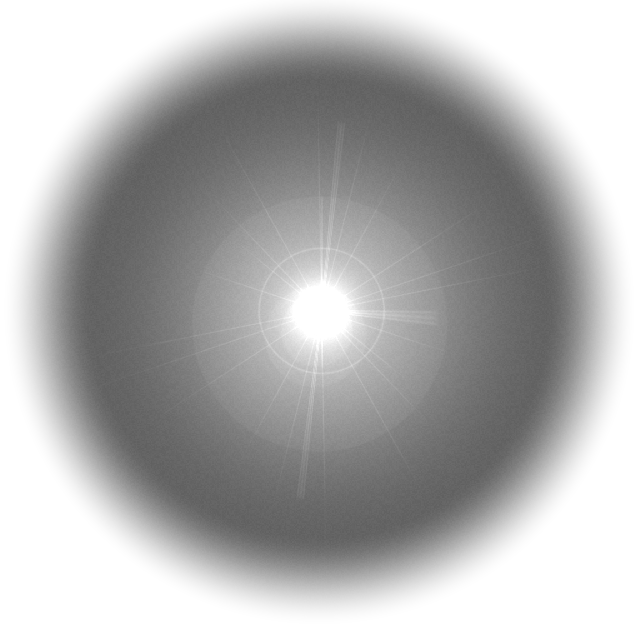
A Shadertoy shader for this background:

```glsl
// Draws a soft grey lens flare: a dark vignetted disc with a white core, ghost discs, a halo and rays.

#define FLARE_CENTER vec2(0.5026, 0.5143)
#define DISC_CENTER vec2(0.499, 0.517)
#define DISC_FADE vec2(0.353, 0.497)
#define DARK_GREY 0.385
#define MID_GREY 0.62
#define HALO_RADIUS 0.0977
#define RAY_STRENGTH 0.045
#define STREAK_STRENGTH 0.085
#define GRAIN_STRENGTH 0.028
#define GRAIN_CELLS 512.0

// Angle in degrees and reach of each fine ray, drawn on both sides of the core
const vec2 RAYS[10] = vec2[10](
    vec2(11.2, 0.42), vec2(18.7, 0.43), vec2(33.0, 0.36), vec2(61.6, 0.31), vec2(76.0, 0.38),
    vec2(91.0, 0.42), vec2(119.0, 0.39), vec2(133.7, 0.30), vec2(141.0, 0.20), vec2(161.8, 0.25));

// Angle in degrees, reach and spread of each one-sided streak
const vec3 STREAKS[5] = vec3[5](
    vec3(84.0, 0.301, 0.018), vec3(263.5, 0.300, 0.018), vec3(-3.6, 0.185, 0.062),
    vec3(90.0, 0.182, 0.002), vec3(270.0, 0.094, 0.002));

float hash(vec2 p) {
    return fract(sin(dot(p, vec2(12.9898, 78.233))) * 43758.5453);
}

// Distance along and across a direction
vec2 alongAcross(vec2 p, float degrees) {
    float a = radians(degrees);
    vec2 dir = vec2(cos(a), sin(a));
    return vec2(dot(p, dir), dot(p, vec2(-dir.y, dir.x)));
}

float disc(vec2 p, vec2 center, float radius, float soft) {
    return 1.0 - smoothstep(-soft, soft, length(p - center) - radius);
}

float fineRay(vec2 p, vec2 ray) {
    vec2 q = abs(alongAcross(p, ray.x));
    float fade = 1.0 - smoothstep(0.35 * ray.y, ray.y, q.x);
    return exp(-pow(q.y / 0.0011, 2.0)) * fade;
}

// A widening wedge of light with lengthwise stripes
float streak(vec2 p, vec3 ray, float pixel) {
    vec2 q = alongAcross(p, ray.x);
    float halfWidth = 0.0014 + max(q.x, 0.0) * ray.z;
    float across = q.y / halfWidth;
    float body = 1.0 - smoothstep(0.65, 1.15, abs(across));
    float stripes = 0.72 + 0.28 * cos(across * 8.0);
    float ends = smoothstep(0.0, 0.03, q.x) * (1.0 - smoothstep(ray.y - 0.012, ray.y + pixel, q.x));
    float dim = mix(1.0, 0.55, smoothstep(0.0, ray.y, q.x));
    return body * stripes * ends * dim;
}

void mainImage(out vec4 fragColor, in vec2 fragCoord) {
    float side = min(iResolution.x, iResolution.y);
    float pixel = 1.0 / side;
    vec2 uv = (fragCoord - 0.5 * iResolution.xy) / side + 0.5;
    vec2 p = uv - FLARE_CENTER;
    float r = length(p);

    // Grey falloff and central glow
    float light = mix(MID_GREY, DARK_GREY, smoothstep(0.05, 0.36, r));
    light += 0.34 * exp(-r / 0.08) + 0.32 * exp(-pow(r / 0.045, 2.0));

    // Ghost discs and the halo ring
    light += 0.020 * disc(uv, vec2(0.4995, 0.4935), 0.199, pixel);
    light += 0.018 * disc(uv, vec2(0.493, 0.474), 0.079, pixel);
    light += 0.020 * disc(uv, vec2(0.495, 0.483), 0.056, pixel);
    light += 0.055 * exp(-pow((r - HALO_RADIUS) / 0.0016, 2.0));

    // Fine rays and streaks
    for (int i = 0; i < 10; i++) light += RAY_STRENGTH * fineRay(p, RAYS[i]);
    for (int i = 0; i < 5; i++) light += STREAK_STRENGTH * streak(p, STREAKS[i], pixel);

    // Bright bead below the core
    light = mix(light, 1.0, 0.85 * disc(uv, vec2(0.4957, 0.4844), 0.0105, 2.0 * pixel));

    // Grain, then the fade to white
    light += GRAIN_STRENGTH * (hash(floor(uv * GRAIN_CELLS)) - 0.5);
    float fade = smoothstep(DISC_FADE.x, DISC_FADE.y, length(uv - DISC_CENTER));
    light = mix(min(light, 1.0), 1.0, fade);

    fragColor = vec4(vec3(clamp(light, 0.0, 1.0)), 1.0);
}
```
